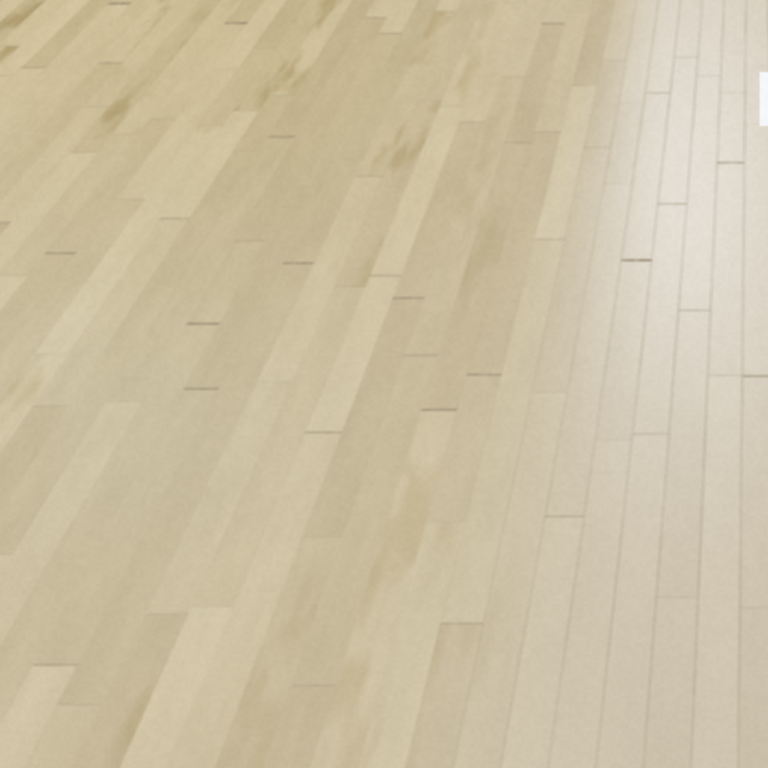
Reproduce this texture procedurally as a Shadertoy shader.

```glsl
const vec2 VANISH = vec2(0.98, 1.85);      // where the planks converge
const float PLANK_WIDTH = 0.0335;
const float PLANK_LENGTH = 0.19;
const vec3 TAN_WOOD = vec3(0.766, 0.712, 0.588);
const vec3 CREAM_WOOD = vec3(0.824, 0.776, 0.656);
const vec3 STAIN = vec3(0.66, 0.58, 0.40);
const vec3 SEAM = vec3(0.60, 0.55, 0.46);
const vec3 SHEEN = vec3(0.805, 0.768, 0.705);
const vec3 GLARE = vec3(0.905, 0.885, 0.850);
const float SOFTNESS = 0.0017;             // spacing of the smoothing samples
const float SPECKLE = 0.026;

float hash(vec2 p) {
    vec3 q = fract(p.xyx * vec3(0.1031, 0.1030, 0.0973));
    q += dot(q, q.yzx + 33.33);
    return fract((q.x + q.y) * q.z);
}

float noise(vec2 p) {
    vec2 i = floor(p), f = fract(p);
    f = f * f * (3.0 - 2.0 * f);
    return mix(mix(hash(i), hash(i + vec2(1, 0)), f.x),
               mix(hash(i + vec2(0, 1)), hash(i + vec2(1, 1)), f.x), f.y);
}

float fbm(vec2 p) {
    return 0.55 * noise(p) + 0.3 * noise(p * 2.1 + 7.3) + 0.15 * noise(p * 4.3 + 3.1);
}

// Sheen coverage in x, bright glare in y
vec2 reflection(vec2 p) {
    float edge = 0.60 + 0.23 * p.y;
    float blur = mix(0.24, 0.05, clamp(p.y, 0.0, 1.0));
    float sheen = smoothstep(edge - blur, edge + blur, p.x);
    vec2 spot = (p - vec2(0.90, 0.76)) / vec2(0.19, 0.36);
    return vec2(sheen, sheen * exp(-dot(spot, spot)));
}

vec3 floorColor(vec2 p) {
    // Perspective: across the planks in x, along them in y
    float depth = VANISH.y - p.y;
    vec2 plane = vec2((p.x - VANISH.x) / depth, 1.0 / depth);
    float across = plane.x / PLANK_WIDTH + 40.3;
    float row = floor(across);
    float side = fract(across);

    // Randomly staggered board ends
    float along = plane.y / PLANK_LENGTH + 9.0 * hash(vec2(row, 3.7));
    float cell = floor(along);
    float joint = 0.12 + 0.7 * hash(vec2(row, cell + 51.0));
    float fromJoint = fract(along) - joint;
    vec2 board = vec2(row, cell + step(0.0, fromJoint));

    // Wood tone, fine grain and cloudy figure
    float tone = hash(board + 17.0);
    float cloud = fbm(plane * vec2(45.0, 24.0) + board * 5.0) - 0.5;
    float grain = noise(vec2(plane.x * 300.0, plane.y * 20.0) + board * 3.0) - 0.5;
    vec3 color = mix(TAN_WOOD, CREAM_WOOD, tone) + 0.04 * cloud + 0.006 * grain;

    // Yellow cast towards the far left, pale green cast nearer
    float farLeft = smoothstep(0.45, 1.0, p.y) * smoothstep(0.85, 0.3, p.x);
    color += farLeft * vec3(-0.002, -0.010, -0.038);
    vec2 pale = (p - vec2(0.18, 0.45)) / vec2(0.25, 0.25);
    color += vec3(0.004, 0.014, 0.014) * exp(-dot(pale, pale));

    // Occasional brown figure, denser towards the far left
    float patches = fbm(plane * vec2(36.0, 20.0) + board * 11.0);
    float stained = step(0.84 - 0.10 * farLeft, hash(board + 83.0));
    float stain = stained * smoothstep(0.50, 0.82, patches);
    color = mix(color, STAIN, stain * (0.3 + 0.4 * farLeft) * smoothstep(0.75, 0.5, p.x));

    // Reflected light washes out the wood
    vec2 shine = reflection(p);
    color = mix(color, SHEEN, 0.62 * shine.x);
    color = mix(color, GLARE, 0.90 * shine.y);

    // Long seams and board ends, measured in canvas units
    float seamDist = min(side, 1.0 - side) * PLANK_WIDTH * depth;
    float seam = smoothstep(0.0026, 0.0004, seamDist);
    float seamWear = 0.4 + 0.6 * noise(vec2(row * 3.7, plane.y * 30.0));
    color = mix(color, SEAM, seam * seamWear * (0.03 + 0.34 * shine.x));
    float endDist = abs(fromJoint) * PLANK_LENGTH * depth * depth;
    float end = smoothstep(0.0029, 0.0005, endDist);
    float endWear = 0.6 + 0.4 * noise(vec2(across * 6.0, cell));
    float endDark = mix(0.06, 0.95, pow(hash(vec2(row, cell + 29.0)), 3.0));
    return mix(color, SEAM, end * endDark * endWear);
}

void mainImage(out vec4 fragColor, in vec2 fragCoord) {
    vec2 p = fragCoord / iResolution.xy;

    // Average nearby samples for soft edges
    vec3 color = vec3(0.0);
    for (int j = -1; j <= 1; j++)
        for (int i = -1; i <= 1; i++)
            color += floorColor(p + SOFTNESS * vec2(float(i), 0.7 * float(j))) / 9.0;

    // Small bright window at the right border
    vec2 box = abs(p - vec2(1.0, 0.871)) - vec2(0.011, 0.035);
    color = mix(color, vec3(0.96, 0.97, 0.98), smoothstep(0.002, -0.002, max(box.x, box.y)));

    // Fine camera speckle
    float speckle = 0.6 * noise(p * 260.0) + 0.4 * noise(p * 130.0 + 9.0) - 0.5;
    color += SPECKLE * speckle;
    fragColor = vec4(color, 1.0);
}
```
